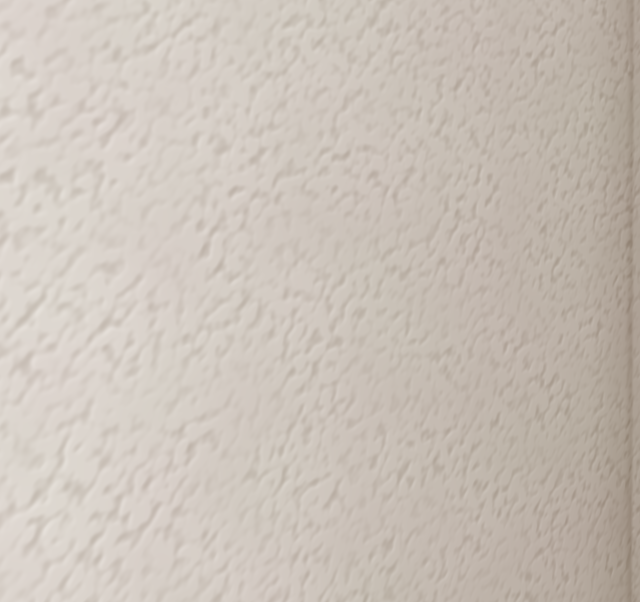
Write a WebGL 2 fragment shader that draws this texture.

```glsl
#version 300 es
precision highp float;
// Pale rough plaster wall seen at a slant, receding to a shaded corner at the right.
// Short leaning dents from gradient noise in perspective wall space are softly lit
// from the upper left and tinted from warm grey to off-white.

uniform vec2 u_resolution;
out vec4 fragColor;

vec2 hashGradient(vec2 cell) {
    vec3 h = fract(vec3(cell.xyx) * vec3(0.1031, 0.1030, 0.0973));
    h += dot(h, h.yzx + 33.33);
    float angle = 6.2832 * fract((h.x + h.y) * h.z);
    return vec2(cos(angle), sin(angle));
}

// Gradient noise, roughly -0.7 to 0.7
float noise(vec2 p) {
    vec2 i = floor(p), f = p - i;
    vec2 s = f * f * f * (f * (f * 6.0 - 15.0) + 10.0);
    float a = dot(hashGradient(i), f);
    float b = dot(hashGradient(i + vec2(1, 0)), f - vec2(1, 0));
    float c = dot(hashGradient(i + vec2(0, 1)), f - vec2(0, 1));
    float d = dot(hashGradient(i + vec2(1, 1)), f - vec2(1, 1));
    return mix(mix(a, b, s.x), mix(c, d, s.x), s.y);
}

// Depth of the dents: short separate grains leaning to the upper right
float dentDepth(vec2 w) {
    vec2 along = vec2(0.64, 0.77);
    vec2 g = vec2(dot(w, vec2(along.y, -along.x)) * 1.4, dot(w, along) * 0.85);
    float n = noise(g) + 0.5 * noise(g * 1.63 + 17.3);
    return smoothstep(-0.2, 0.75, n);
}

// Light and dark of the relief, weaker in smooth patches
float relief(vec2 w) {
    float dent = dentDepth(w);
    float slope = dentDepth(w + vec2(-0.2, 0.18)) - dent;
    float patchiness = smoothstep(-0.4, 0.25, noise(w * 0.2 + 3.7));
    return (0.2 * slope - 0.36 * (dent - 0.22)) * mix(0.45, 1.0, patchiness);
}

void main() {
    vec2 p = gl_FragCoord.xy / u_resolution.x;
    float height = u_resolution.y / u_resolution.x;
    float y = p.y / height;

    // Perspective: grains narrow faster than they shorten
    float depth = 1.0 / (1.0 - 0.42 * p.x);
    vec2 wall = vec2(79.0 * depth, 33.0 * (p.y - 0.5 * height) * depth);

    // Overall light falls off to the right, more so at the bottom
    float tone = 1.07 - 0.73 * pow(p.x, 1.75) - 0.22 * p.x * (1.0 - y);
    tone += 0.07 * noise(p * 4.0 + 11.0);
    tone += relief(wall) * mix(1.0, 0.8, p.x);

    // Shadow gathering into the corner
    float corner = 0.986 + 0.003 * (y - 0.5) + 0.0012 * noise(vec2(5.0, p.y * 45.0));
    tone -= 0.2 * smoothstep(0.91, corner, p.x);
    tone -= 0.24 * exp(-pow((p.x - corner) / 0.006, 2.0));

    // Narrow strip of the adjoining wall
    float sideTone = 0.06 + 0.12 * y + 0.8 * relief(p * vec2(95.0, 60.0));
    tone = mix(tone, sideTone, smoothstep(corner, corner + 0.006, p.x));

    // Warm grey to off-white, with faint pink and green drift
    vec3 color = mix(vec3(0.65, 0.60, 0.55), vec3(0.84, 0.81, 0.78), tone);
    color += vec3(0.006, -0.005, 0.004) * noise(p * 6.0 + 40.0);
    fragColor = vec4(clamp(color, 0.0, 1.0), 1.0);
}
```
